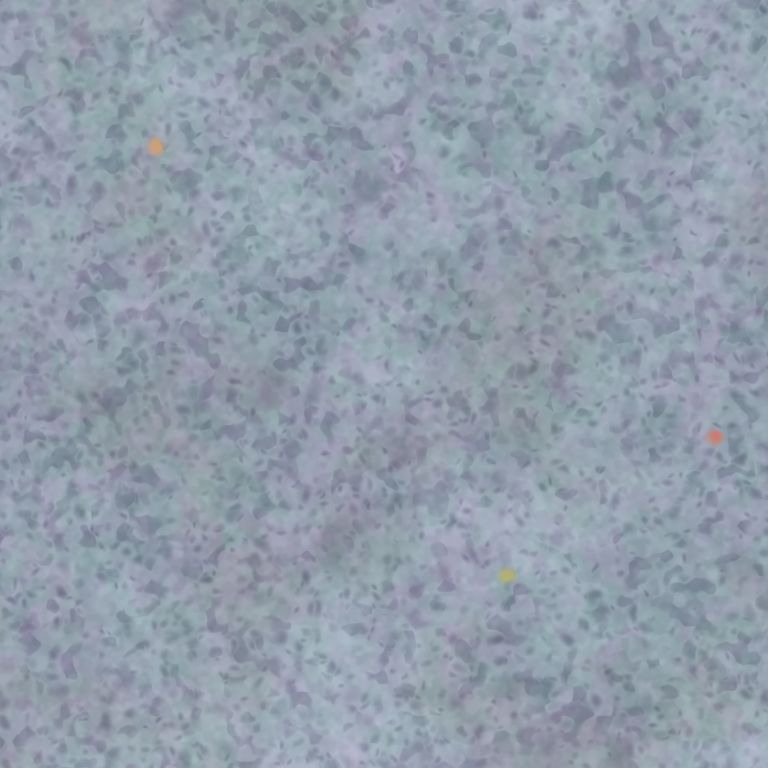
Write a Shadertoy shader that draws this texture.

```glsl
// Weathered blue-grey stone: soft dark mineral specks, faint warm stains and three bright flecks.
#define STONE vec3(0.606, 0.656, 0.711)
#define SPECK_SHADE vec3(0.130, 0.148, 0.128)
#define STAIN_SHADE vec3(0.034, 0.042, 0.060)
#define MAUVE_SHIFT vec3(0.020, -0.014, 0.010)
#define FINE_SCALE 64.0
#define SPECK_SCALE 38.0
#define PATCH_SCALE 14.0
#define CLUMP_SCALE 72.0
#define MOTTLE 0.085
#define FLECK_RADIUS 0.013

vec3 hash3(vec2 p) {
    vec3 q = fract(p.xyx * vec3(0.1031, 0.1030, 0.0973));
    q += dot(q, q.yxz + 33.33);
    return fract((q.xxy + q.yzz) * q.zyx);
}

// Smooth cellular noise: random values blended around jittered points, about -0.5 to 0.5.
float cellNoise(vec2 p) {
    vec2 cell = floor(p);
    float total = 0.0, weight = 0.0;
    for (int y = -1; y <= 1; y++)
    for (int x = -1; x <= 1; x++) {
        vec2 id = cell + vec2(x, y);
        vec3 rnd = hash3(id + 71.0);
        vec2 d = p - id - rnd.xy;
        float w = exp(-5.0 * dot(d, d));
        total += w * rnd.z;
        weight += w;
    }
    return total / weight - 0.5;
}

// Soft rounded grains, one at most per cell; share is the part of cells filled.
float grains(vec2 p, float share) {
    vec2 cell = floor(p);
    float cover = 0.0;
    for (int y = -1; y <= 1; y++)
    for (int x = -1; x <= 1; x++) {
        vec2 id = cell + vec2(x, y);
        vec3 place = hash3(id + 13.0);
        vec3 form = hash3(id + 157.0);
        float angle = 6.2832 * form.x;
        vec2 axis = vec2(cos(angle), sin(angle));
        vec2 d = p - id - place.xy;
        d = vec2(dot(d, axis), dot(d, vec2(-axis.y, axis.x)));
        d.y *= 1.0 + 0.7 * form.y;
        float radius = mix(0.40, 0.75, form.z);
        float grain = 1.0 - smoothstep(0.1, 1.0, length(d) / radius);
        cover = max(cover, grain * step(place.z, share) * mix(0.45, 1.0, form.y));
    }
    return cover;
}

void mainImage(out vec4 fragColor, in vec2 fragCoord) {
    vec2 uv = fragCoord / iResolution.y;

    // Warped coordinates make the outlines ragged: gently for grains, widely for patches
    vec2 warp = vec2(cellNoise(uv * 60.0), cellNoise(uv * 60.0 + 40.0));
    vec2 wideWarp = vec2(cellNoise(uv * 24.0 + 11.0), cellNoise(uv * 24.0 + 77.0));
    vec2 ragged = uv + 0.008 * warp;
    vec2 torn = ragged + 0.035 * wideWarp;

    // Layered mottling, slightly darker across the middle
    float broad = cellNoise(torn * 5.0 + 9.0);
    float medium = cellNoise(torn * 17.0 + 23.0);
    float fine = cellNoise(uv * 62.0 + 51.0);
    float dust = cellNoise(uv * 125.0 + 87.0);
    float tone = 0.6 * broad + 0.65 * medium + 0.7 * fine + 0.65 * dust;
    vec3 color = STONE + MOTTLE * tone - 0.012 * cos(6.0 * (uv.y - 0.48));

    // Faint mauve and green casts, then warm stains
    color += MAUVE_SHIFT * (cellNoise(torn * 9.0 + 31.0) + 2.0 * cellNoise(uv * 42.0 + 5.0));
    float stain = smoothstep(-0.05, 0.4, cellNoise(torn * 6.0 + 63.0) + 0.5 * medium);
    color -= STAIN_SHADE * stain;

    // Dark grains at three sizes, with irregular clumps between them
    float density = 0.36 + 0.35 * broad;
    float specks = 0.8 * grains(ragged * FINE_SCALE, density);
    specks = max(specks, grains(ragged * SPECK_SCALE + 17.0, 0.2));
    specks = max(specks, 0.7 * grains(torn * PATCH_SCALE + 37.0, 0.09));
    float clumps = smoothstep(0.08, 0.42, cellNoise(ragged * CLUMP_SCALE + 29.0) - 0.3 * medium);
    specks = max(specks, 0.65 * clumps);
    color -= SPECK_SHADE * specks;

    // A few small bright flecks: orange, red and yellow
    vec3 fleckColors[3] = vec3[3](vec3(0.83, 0.62, 0.44), vec3(0.82, 0.47, 0.41), vec3(0.71, 0.70, 0.43));
    for (int i = 0; i < 3; i++) {
        float k = float(i);
        vec2 center = vec2(fract(0.2 + 0.73 * k), 0.81 - 0.38 * k + 0.1 * k * (k - 1.0));
        float fleck = 1.0 - smoothstep(0.2, 1.2, length(ragged - center) / FLECK_RADIUS);
        color = mix(color, fleckColors[i], 0.9 * fleck);
    }

    fragColor = vec4(color, 1.0);
}
```
